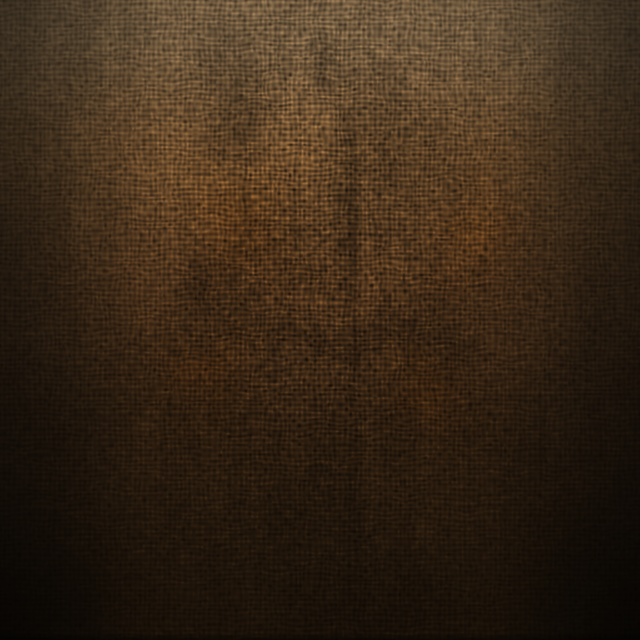
This texture is drawn by a three.js fragment shader. Its source:

```glsl
varying vec2 vUv;

float hash(vec2 p) {
  p = fract(p * vec2(0.1031, 0.1137));
  p += dot(p, p.yx + 33.33);
  return fract((p.x + p.y) * p.x * 17.0);
}

float noise(vec2 p) {
  vec2 cell = floor(p), f = fract(p);
  f = f * f * (3.0 - 2.0 * f);
  return mix(mix(hash(cell), hash(cell + vec2(1.0, 0.0)), f.x),
             mix(hash(cell + vec2(0.0, 1.0)), hash(cell + 1.0), f.x), f.y);
}

float fbm(vec2 p) {
  float sum = 0.0, gain = 0.5;
  for (int i = 0; i < 4; i++) {
    sum += gain * noise(p);
    p = p * 2.03 + 17.3;
    gain *= 0.5;
  }
  return sum / 0.9375;
}

float blob(vec2 p, vec2 center, vec2 radius) {
  vec2 d = (p - center) / radius;
  return exp(-dot(d, d));
}

// Soft over-under threads with short dashes of random brightness
float weave(vec2 p) {
  vec2 ridge = cos((fract(p) - 0.5) * 6.2832);
  float over = cos(p.x * 3.1416) * cos(p.y * 3.1416);
  float dashes = noise(p * vec2(1.0, 2.1) + 40.0) + noise(p * vec2(2.1, 1.3) + 80.0) - 1.0;
  return 0.13 * ridge.x + 0.17 * ridge.y + 0.08 * over + 0.42 * dashes;
}

void main() {
  vec2 uv = vUv;

  // Vertical colour ramp
  vec3 color = mix(vec3(0.10, 0.066, 0.032), vec3(0.165, 0.108, 0.055), smoothstep(0.0, 0.34, uv.y));
  color = mix(color, vec3(0.285, 0.188, 0.10), smoothstep(0.28, 0.6, uv.y));
  color = mix(color, vec3(0.40, 0.285, 0.165), smoothstep(0.52, 0.82, uv.y));
  color = mix(color, vec3(0.43, 0.345, 0.24), smoothstep(0.74, 0.98, uv.y));

  // Worn patches and faint vertical streaks
  float wear = fbm(uv * vec2(9.0, 7.0) + 3.7) - 0.5;
  float streaks = fbm(uv * vec2(30.0, 3.0) + 9.0) - 0.5;
  float center = blob(uv, vec2(0.5, 0.58), vec2(0.4, 0.5));
  float tone = 1.0 + (0.5 * wear + 0.3 * streaks) * (0.3 + 0.7 * center);

  // Ragged stains and the central crease
  vec2 ragged = uv + 0.07 * (vec2(fbm(uv * 13.0), fbm(uv * 13.0 + 60.0)) - 0.5);
  float stain = 0.20 * blob(ragged, vec2(0.52, 0.90), vec2(0.03, 0.04))
    + 0.16 * blob(ragged, vec2(0.38, 0.81), vec2(0.03, 0.05))
    + 0.20 * blob(ragged, vec2(0.32, 0.55), vec2(0.05, 0.06))
    + 0.20 * blob(ragged, vec2(0.45, 0.47), vec2(0.06, 0.03))
    + 0.20 * blob(ragged, vec2(0.61, 0.47), vec2(0.10, 0.03))
    + 0.12 * blob(ragged, vec2(0.43, 0.22), vec2(0.07, 0.05))
    + 0.28 * blob(uv, vec2(0.553, 0.65), vec2(0.012, 0.13))
    + 0.13 * blob(uv, vec2(0.555, 0.30), vec2(0.014, 0.25));

  // Warm rubbed areas
  float warm = blob(ragged, vec2(0.38, 0.65), vec2(0.08, 0.08))
    + blob(ragged, vec2(0.67, 0.39), vec2(0.06, 0.05))
    + blob(ragged, vec2(0.74, 0.64), vec2(0.06, 0.07))
    + blob(ragged, vec2(0.32, 0.42), vec2(0.06, 0.06));
  color *= tone * (1.0 - stain);
  color *= mix(vec3(1.0), vec3(1.12, 1.04, 0.88), warm);

  // Woven cloth, strongest in the middle
  vec2 wander = vec2(noise(uv * vec2(50.0, 30.0)), noise(uv * vec2(30.0, 50.0) + 50.0)) - 0.5;
  float relief = weave(uv * 128.0 + wander * 0.7);
  color *= 1.0 + relief * (0.35 + 0.65 * center);
  color += vec3(0.06, 0.04, 0.018) * smoothstep(0.2, 0.6, relief) * center;

  // Side shading and darker borders
  float side = abs(uv.x - 0.5) * 2.0;
  color *= 1.0 - 0.5 * smoothstep(0.4, 1.05, side);
  color = mix(color, vec3(dot(color, vec3(0.33))) * vec3(1.22, 1.0, 0.7), 0.3 * smoothstep(0.5, 1.0, side));
  color *= 1.0 - 0.3 * smoothstep(0.3, 0.0, uv.y) * smoothstep(0.5, 1.0, side);
  color *= 0.6 + 0.4 * smoothstep(0.0, 0.012, uv.y);

  gl_FragColor = vec4(color, 1.0);
}
```
